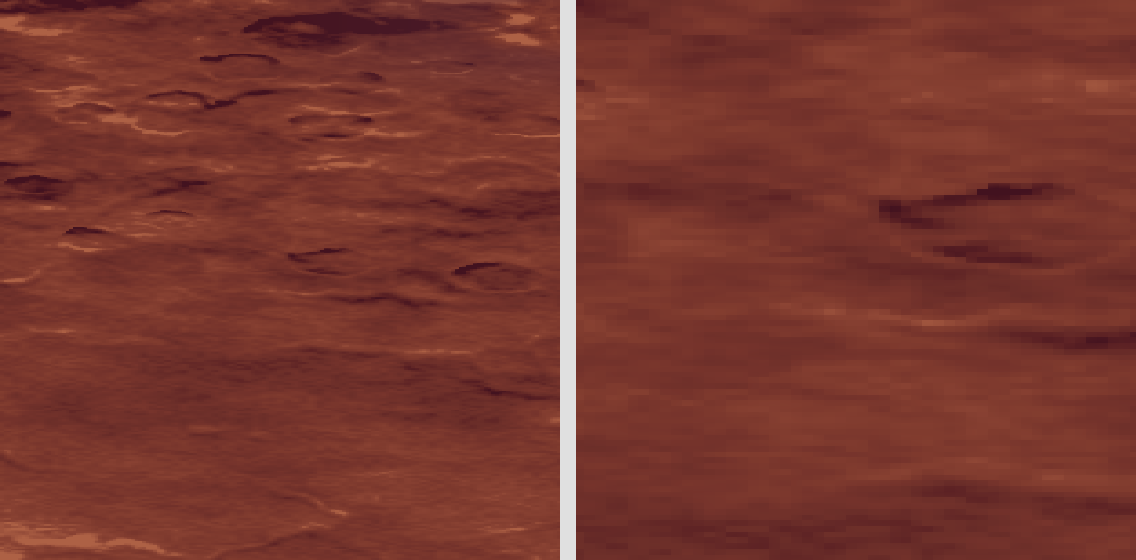
Left: the whole. Right: its middle third, enlarged.
Reproduce this texture procedurally as a Shadertoy shader.

```glsl
const vec2 BLOCK_SIZE = vec2(0.0065, 0.0034);
const vec2 CRATER_SPACING = vec2(0.25, 0.092);
const vec3 HAZE_COLOR = vec3(0.32, 0.14, 0.19);

// Tones run from deep shadow to sunlit dust
const vec3 TONES[7] = vec3[7](
    vec3(0.26, 0.07, 0.12), vec3(0.36, 0.13, 0.14), vec3(0.42, 0.18, 0.16),
    vec3(0.46, 0.20, 0.17), vec3(0.50, 0.23, 0.18), vec3(0.54, 0.26, 0.20),
    vec3(0.68, 0.38, 0.27));

float hash(vec2 p) {
    vec3 q = fract(p.xyx * 0.1031);
    q += dot(q, q.yzx + 33.33);
    return fract((q.x + q.y) * q.z);
}

float noise(vec2 p) {
    vec2 cell = floor(p), f = fract(p);
    f = f * f * (3.0 - 2.0 * f);
    float low = mix(hash(cell), hash(cell + vec2(1, 0)), f.x);
    float high = mix(hash(cell + vec2(0, 1)), hash(cell + vec2(1, 1)), f.x);
    return mix(low, high, f.y);
}

float fbm(vec2 p) {
    float sum = 0.0, amplitude = 0.533;
    for (int i = 0; i < 4; i++) {
        sum += amplitude * noise(p);
        p = p * 2.03 + vec2(17.3, 9.1);
        amplitude *= 0.5;
    }
    return sum;
}

vec3 toneColor(float tone) {
    float t = clamp(tone, 0.0, 5.999);
    int i = int(t);
    return mix(TONES[i], TONES[i + 1], fract(t));
}

// Horizontal dust ridges, folded along the middle level of the noise
float ridgeHeight(vec2 p) {
    return abs(fbm(p * vec2(2.6, 9.0) + vec2(31.0, 12.0)) - 0.5);
}

float ridgeLight(vec2 p) {
    float slope = ridgeHeight(p + vec2(0.0, 0.009)) - ridgeHeight(p - vec2(0.0, 0.009));
    float crest = 1.0 - smoothstep(0.0, 0.09, ridgeHeight(p));
    float wear = smoothstep(0.25, 0.70, noise(p * vec2(5.0, 12.0) + 7.0));
    return slope * crest * mix(6.0, 38.0, wear);
}

// Flattened bowl: shaded far wall, sunlit near lip, soft skirt
float craterLight(vec2 p, vec2 center, float radius, float seed) {
    vec2 v = (p - center) / (radius * vec2(1.0, 0.29));
    v += 0.9 * vec2(fbm(p * vec2(20.0, 45.0) + seed), fbm(p * vec2(16.0, 40.0) - seed)) - 0.45;
    float d = length(v);
    float up = v.y / max(d, 0.001);
    float depth = mix(0.95, 0.42, smoothstep(0.04, 0.10, radius));
    float wall = smoothstep(1.0 - depth, 0.95, d) * (1.0 - smoothstep(0.97, 1.12, d));
    float lip = exp(-pow((d - 1.10) / 0.16, 2.0));
    float wear = smoothstep(0.25, 0.65, noise(p * vec2(12.0, 26.0) + seed));
    float shade = wall * smoothstep(-0.25, 0.6, up) * mix(0.9, 3.9, wear);
    float shine = lip * smoothstep(0.0, 0.8, -up) * mix(0.5, 2.0, wear);
    float crease = wall * smoothstep(0.3, 0.9, -up) * 0.7;
    float skirt = exp(-pow((d - 1.25) / 0.3, 2.0)) * smoothstep(-0.2, 0.6, up) * 0.5;
    return shine + skirt - shade - crease;
}

float craterField(vec2 p) {
    vec2 home = floor(p / CRATER_SPACING);
    float light = 0.0;
    for (int y = -1; y <= 1; y++) {
        for (int x = -1; x <= 1; x++) {
            vec2 cell = home + vec2(x, y);
            vec2 jitter = vec2(hash(cell + 3.7), hash(cell + 71.3));
            vec2 center = (cell + 0.15 + 0.7 * jitter) * CRATER_SPACING;
            float size = hash(cell + 137.9);
            float radius = mix(0.040, 0.125, size * size);
            float present = step(0.30, hash(cell + 211.1)) * step(0.43, center.y);
            light += present * craterLight(p, center, radius, size * 90.0);
        }
    }
    return light;
}

void mainImage(out vec4 fragColor, in vec2 fragCoord) {
    vec2 uv = fragCoord / iResolution.xy;

    // Slightly stepped sampling gives the ragged edges
    vec2 blockCenter = (floor(uv / BLOCK_SIZE) + 0.5) * BLOCK_SIZE;
    vec2 p = mix(uv, blockCenter, 0.8);
    vec2 sheared = p + vec2(0.0, 0.05 * p.x);
    float rugged = smoothstep(0.34, 0.58, p.y);
    float top = smoothstep(0.80, 0.98, p.y);

    // Broad dust drifts and fine horizontal grain
    float tone = 3.95;
    tone += 4.6 * (fbm(sheared * vec2(2.5, 9.0) + 5.0) - 0.5);
    tone += 3.4 * (fbm(sheared * vec2(9.0, 48.0) + 40.0) - 0.5) * mix(0.65, 1.0, rugged);
    tone += 1.3 * (noise(p * vec2(70.0, 270.0)) - 0.5);
    tone -= 0.7 * exp(-pow((p.y - 0.29) / 0.07, 2.0));

    // Dark pools and streaks
    float pools = smoothstep(0.50, 0.68, fbm(sheared * vec2(4.5, 19.0) + 63.0));
    tone -= pools * mix(0.5, 2.3, rugged);
    float streaks = smoothstep(0.50, 0.68, fbm(sheared * vec2(3.0, 22.0) + 88.0));
    tone -= streaks * top * 1.8;

    // Relief
    tone += ridgeLight(sheared) * mix(0.8, 1.0, rugged);
    tone += craterField(p);
    float sparkle = smoothstep(0.52, 0.75, fbm(sheared * vec2(14.0, 50.0) + 19.0));
    tone += sparkle * top * 2.2;

    // Violet haze towards the upper right
    float haze = smoothstep(0.78, 0.92, p.y) * smoothstep(0.3, 1.0, p.x);
    haze *= smoothstep(0.40, 0.62, fbm(sheared * vec2(3.0, 10.0) + 51.0));
    fragColor = vec4(mix(toneColor(tone), HAZE_COLOR, 0.5 * haze), 1.0);
}
```
